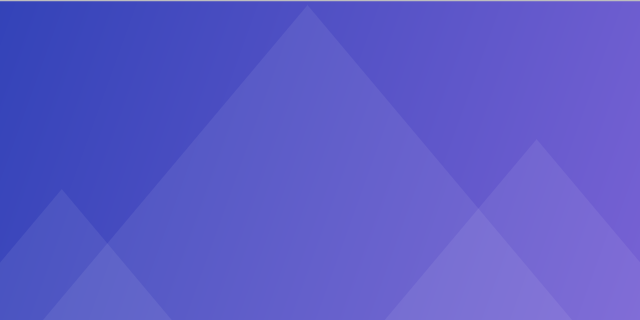
Write a WebGL 1 fragment shader that draws this background.

```glsl
precision highp float;
// Three translucent peaks over a slanted blue-to-violet gradient.
// Each peak is a downward-opening wedge distance function that adds a faint
// white veil, so overlapping peaks brighten; a thin pale rule caps the top.

uniform vec2 u_resolution;

// Lengths are in canvas heights, measured from the lower left.
const vec3 BLUE = vec3(0.200, 0.262, 0.722);
const vec3 VIOLET = vec3(0.468, 0.384, 0.830);
const vec3 RULE_COLOR = vec3(0.74, 0.74, 0.75);
const float RULE_HEIGHT = 0.0039;
const float GRADIENT_TILT = 0.36;  // downward share of the gradient direction
const float PEAK_SPREAD = 0.84;    // half width gained per unit of drop
const float VEIL = 0.07;           // white added by each peak

const vec2 LEFT_APEX = vec2(0.193, 0.409);
const vec2 MAIN_APEX = vec2(0.961, 0.984);
const vec2 RIGHT_APEX = vec2(1.677, 0.565);

// Signed distance to the flanks of a peak, negative inside.
float peakDistance(vec2 p, vec2 apex) {
  vec2 d = p - apex;
  return (abs(d.x) + PEAK_SPREAD * d.y) / length(vec2(1.0, PEAK_SPREAD));
}

// Lays one translucent peak over the colour below.
vec3 addPeak(vec3 color, vec2 p, vec2 apex, float pixel) {
  float coverage = clamp(0.5 - peakDistance(p, apex) / pixel, 0.0, 1.0);
  return mix(color, vec3(1.0), VEIL * coverage);
}

void main() {
  float pixel = 1.0 / u_resolution.y;
  float aspect = u_resolution.x * pixel;
  vec2 p = gl_FragCoord.xy * pixel;

  // Gradient from the upper left to the lower right corner
  float t = (p.x + GRADIENT_TILT * (1.0 - p.y)) / (aspect + GRADIENT_TILT);
  vec3 color = mix(BLUE, VIOLET, t);

  // Peaks
  color = addPeak(color, p, LEFT_APEX, pixel);
  color = addPeak(color, p, MAIN_APEX, pixel);
  color = addPeak(color, p, RIGHT_APEX, pixel);

  // Top rule
  float rule = clamp((p.y - 1.0 + RULE_HEIGHT) / pixel + 0.5, 0.0, 1.0);
  color = mix(color, RULE_COLOR, rule);

  gl_FragColor = vec4(color, 1.0);
}
```
